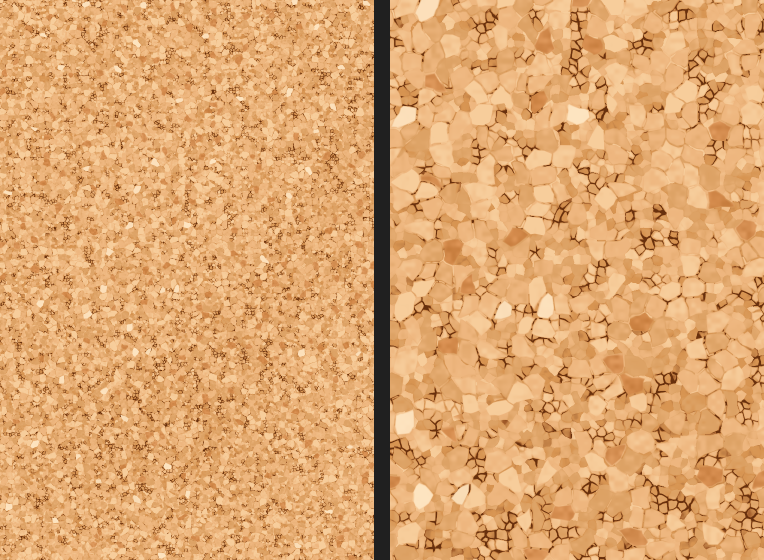
Left: the whole. Right: its middle third, enlarged.
Reproduce this texture procedurally as a WebGL 1 fragment shader.

```glsl
precision highp float;
// Cork board: pressed angular cork chips, fine crumbs and small dark crevices.
uniform vec2 u_resolution;

const float CHIP_DENSITY = 88.0;    // cells per canvas height
const float CRUMB_DENSITY = 185.0;
const float FIBRE_DENSITY = 330.0;

const vec3 CREVICE = vec3(0.46, 0.24, 0.09);
const vec3 BARK = vec3(0.66, 0.39, 0.19);
const vec3 BROWN = vec3(0.77, 0.52, 0.29);
const vec3 TAN = vec3(0.85, 0.59, 0.33);
const vec3 HONEY = vec3(0.87, 0.64, 0.40);
const vec3 SAND = vec3(0.93, 0.71, 0.49);
const vec3 CREAM = vec3(0.96, 0.79, 0.59);
const vec3 PALE = vec3(0.99, 0.89, 0.75);
const vec3 RUST = vec3(0.81, 0.51, 0.26);

float hash(vec2 p) {
  return fract(sin(dot(p, vec2(127.1, 311.7))) * 43758.5453);
}

vec2 hash2(vec2 p) {
  return vec2(hash(p), hash(p + 57.3));
}

float valueNoise(vec2 p) {
  vec2 i = floor(p);
  vec2 f = fract(p);
  f = f * f * (3.0 - 2.0 * f);
  return mix(mix(hash(i), hash(i + vec2(1.0, 0.0)), f.x),
             mix(hash(i + vec2(0.0, 1.0)), hash(i + vec2(1.0, 1.0)), f.x), f.y);
}

// Distance to a chip centre: turned, stretched and faceted at random.
float chipDistance(vec2 offset, vec2 shape) {
  float angle = shape.x * 6.2832;
  float c = cos(angle);
  float s = sin(angle);
  vec2 q = abs(mat2(c, s, -s, c) * offset);
  q *= mix(vec2(1.0), vec2(0.75, 1.3), shape.y);
  return mix(length(q), max(q.x, q.y), 0.45);
}

// Cellular chips: x = distance to the border, y = tone, z = kind.
vec3 chips(vec2 p, float seed) {
  vec2 base = floor(p);
  vec2 nearestCell = base;
  float nearest = 9.0;
  float second = 9.0;
  for (int j = -1; j <= 1; j++) {
    for (int i = -1; i <= 1; i++) {
      vec2 cell = base + vec2(float(i), float(j));
      vec2 centre = cell + 0.5 + 0.85 * (hash2(cell + seed) - 0.5);
      float d = chipDistance(p - centre, hash2(cell + seed + 19.7));
      if (d < nearest) {
        second = nearest;
        nearest = d;
        nearestCell = cell;
      } else {
        second = min(second, d);
      }
    }
  }
  return vec3(second - nearest, hash2(nearestCell + seed + 83.1));
}

// Cork colours from dark to light, spaced by their share of the area.
vec3 corkRamp(float tone) {
  vec3 color = mix(CREVICE, BARK, smoothstep(-0.12, 0.0, tone));
  color = mix(color, BROWN, smoothstep(0.0, 0.07, tone));
  color = mix(color, TAN, smoothstep(0.07, 0.17, tone));
  color = mix(color, HONEY, smoothstep(0.17, 0.36, tone));
  color = mix(color, SAND, smoothstep(0.36, 0.64, tone));
  return mix(color, CREAM, smoothstep(0.64, 0.95, tone));
}

vec3 cork(vec2 p) {
  vec3 chip = chips(p * CHIP_DENSITY, 3.0);
  vec3 crumb = chips(p * CRUMB_DENSITY, 41.0);
  float fibre = valueNoise(p * FIBRE_DENSITY) - 0.5;
  float patchy = valueNoise(p * 120.0 + 31.0);
  float broad = valueNoise(p * 5.0 + 7.0) - 0.5;

  // Crumbs fill the space between the larger chips.
  float crumbTone = mix(0.12, 0.92, crumb.y) + 0.2 * fibre;
  float crumbGap = 1.0 - smoothstep(0.0, 0.3, crumb.x);
  crumbTone -= crumbGap * mix(0.05, 0.75, smoothstep(0.45, 0.85, patchy));

  float chipTone = mix(0.36, 1.0, chip.y) + 0.22 * fibre;
  float chipGap = 1.0 - smoothstep(0.0, 0.2, chip.x);
  chipTone -= chipGap * mix(0.1, 0.75, smoothstep(0.4, 0.8, patchy));

  float isChip = step(0.48, chip.z) * smoothstep(0.02, 0.1, chip.x);
  vec3 color = corkRamp(mix(crumbTone, chipTone, isChip) + 0.1 * broad);

  // A few chips are bleached or rusty.
  float body = isChip * (1.0 - chipGap);
  color = mix(color, PALE, 0.8 * body * step(0.98, chip.z));
  return mix(color, RUST + 0.1 * fibre, 0.75 * body * step(chip.z, 0.51));
}

void main() {
  // Four samples per pixel smooth the chip borders.
  vec3 color = vec3(0.0);
  for (int j = 0; j < 2; j++) {
    for (int i = 0; i < 2; i++) {
      vec2 jitter = vec2(float(i), float(j)) * 0.5 - 0.25;
      color += 0.25 * cork((gl_FragCoord.xy + jitter) / u_resolution.y);
    }
  }
  color = mix(HONEY + 0.03, color, 1.12);
  gl_FragColor = vec4(clamp(color, 0.0, 1.0), 1.0);
}
```
